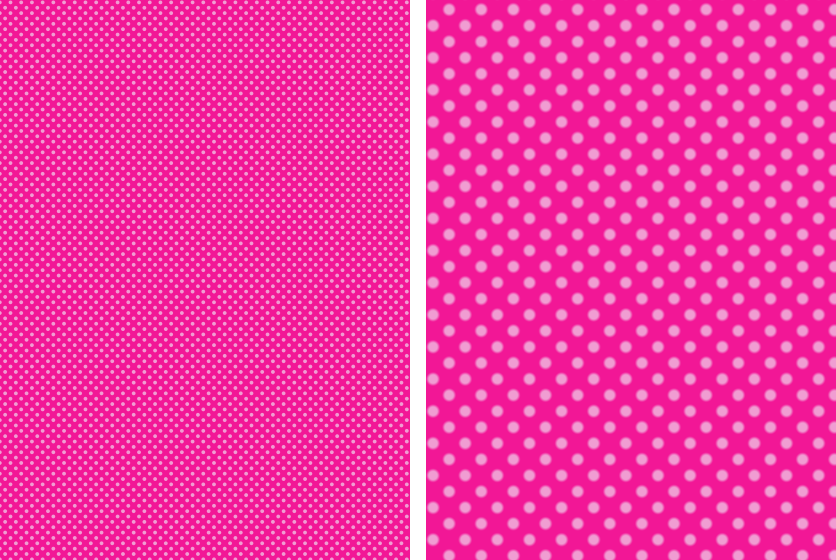
Left: the whole. Right: its middle third, enlarged.
A Shadertoy shader for this pattern:

```glsl
// Small pale pink polka dots in staggered rows on a hot pink ground.
#define DOTS_ACROSS 38.28
#define DOT_RADIUS 0.175
#define EDGE_SOFTNESS 0.06
#define GRID_OFFSET vec2(0.48, 0.725)
#define GROUND_COLOR vec3(0.95, 0.09, 0.59)
#define DOT_COLOR vec3(0.94, 0.615, 0.825)

// Distance to the nearest dot centre on a grid with a dot added mid-cell
float staggeredDistance(vec2 p) {
    vec2 corner = fract(p + 0.5) - 0.5;
    vec2 middle = fract(p) - 0.5;
    return sqrt(min(dot(corner, corner), dot(middle, middle)));
}

void mainImage(out vec4 fragColor, in vec2 fragCoord) {
    // Cell units, measured from the top left corner
    float cellsPerPixel = DOTS_ACROSS / iResolution.x;
    vec2 fromTop = vec2(fragCoord.x, iResolution.y - fragCoord.y);
    vec2 p = fromTop * cellsPerPixel - GRID_OFFSET;

    // Soft-edged dots, never sharper than one pixel
    float edge = max(EDGE_SOFTNESS, 0.5 * cellsPerPixel);
    float signedDist = staggeredDistance(p) - DOT_RADIUS;
    float coverage = 1.0 - smoothstep(-edge, edge, signedDist);

    fragColor = vec4(mix(GROUND_COLOR, DOT_COLOR, coverage), 1.0);
}
```
